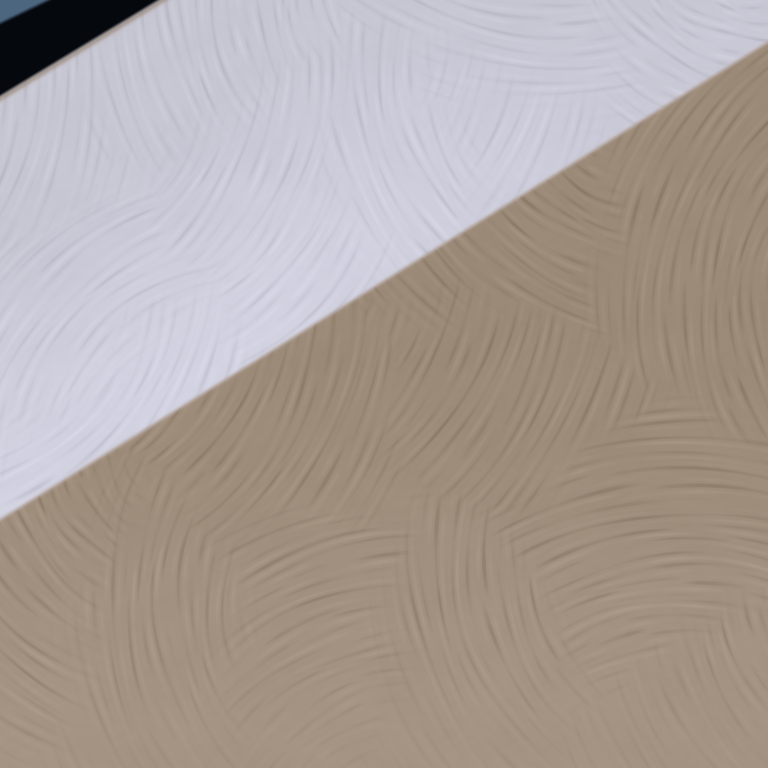
Reproduce this texture procedurally as a WebGL 2 fragment shader.

```glsl
#version 300 es
precision highp float;
// Two combed plaster walls meeting at a diagonal crease, one lit and one in
// shade, with a dark frame in the upper left corner. Each wall blends fans of
// concentric trowel grooves, made from layered sines around an arc centre.

uniform vec2 u_resolution;
out vec4 fragColor;

// Each fan: xy = middle of the patch, zw = centre its grooves curve around.
const vec4 LIT_FANS[10] = vec4[10](
  vec4(0.12, 0.62, 0.35, 0.36), vec4(0.05, 0.81, -0.35, 0.90),
  vec4(0.54, 0.76, 0.82, 0.92), vec4(0.87, 0.95, 0.99, 1.12),
  vec4(0.33, 0.77, 0.00, 0.92), vec4(0.71, 0.93, 0.72, 1.35),
  vec4(0.22, 0.50, -0.12, 0.66), vec4(0.23, 0.90, 0.58, 1.02),
  vec4(0.40, 0.64, 0.14, 0.84), vec4(0.68, 0.82, 0.30, 0.98));
const vec4 SHADED_FANS[10] = vec4[10](
  vec4(0.19, 0.20, 0.54, 0.22), vec4(0.42, 0.20, 0.55, -0.14),
  vec4(0.80, 0.27, 0.90, -0.12), vec4(0.39, 0.45, 0.02, 0.62),
  vec4(0.64, 0.49, 0.26, 0.68), vec4(0.05, 0.23, 0.25, 0.43),
  vec4(0.92, 0.68, 1.25, 0.60), vec4(0.66, 0.70, 0.86, 0.92),
  vec4(0.96, 0.03, 1.22, 0.25), vec4(0.60, 0.18, 0.95, 0.28));

// Relief of one fan: dark cuts beside soft raised lips, broken along the arc.
float combedGrooves(vec2 p, vec2 centre, float seed) {
  vec2 d = p - centre;
  float r = length(d);
  float along = atan(d.y, d.x) * 0.4;
  // rotate the angle seam away from the canvas for centres on its right side
  if (centre.x > 0.5) along = atan(-d.y, -d.x) * 0.4;
  float coarse = sin(r * 335.0 + 1.6 * sin(along * 13.0 + r * 37.0 + seed));
  float fine = sin(r * 560.0 + 2.2 * sin(along * 19.0 - r * 61.0 + seed * 2.0));
  float wear = 0.55 + 0.45 * sin(along * 23.0 + r * 83.0 + seed)
                    * sin(along * 31.0 - r * 121.0 + seed * 1.7);
  float profile = coarse + 0.55 * fine;
  float cut = smoothstep(0.35, 1.45, profile);
  float lip = smoothstep(0.3, 1.4, -profile);
  return (0.5 * lip - cut) * wear;
}

// Soft nearest-patch blend of all the fans on one wall.
float wallRelief(vec2 p, bool shaded) {
  vec2 q = p + 0.018 * vec2(sin(p.y * 31.0 + 2.0 * sin(p.x * 17.0)),
                            sin(p.x * 27.0 + 2.0 * sin(p.y * 21.0)));
  float sum = 0.0, total = 1e-9;
  for (int i = 0; i < 10; i++) {
    vec4 fan = shaded ? SHADED_FANS[i] : LIT_FANS[i];
    vec2 d = q - fan.xy;
    float weight = exp(-260.0 * dot(d, d));
    sum += weight * combedGrooves(p, fan.zw, float(i) * 2.4);
    total += weight;
  }
  return sum / total;
}

// Faint uneven mottling of the plaster.
float mottle(vec2 p) {
  return sin(p.x * 23.0 + 3.0 * sin(p.y * 17.0)) * sin(p.y * 29.0 + 2.0 * sin(p.x * 13.0))
       + 0.5 * sin(p.x * 131.0 + 3.0 * sin(p.y * 97.0)) * sin(p.y * 149.0 - p.x * 61.0);
}

void main() {
  vec2 p = gl_FragCoord.xy / u_resolution;
  float aboveCrease = (p.y - 0.323 - 0.622 * p.x) * 0.849;
  float aboveFrame = (p.y - 0.874 - 0.605 * p.x) * 0.856;
  float relief = wallRelief(p, aboveCrease < 0.0);
  float grain = mottle(p);

  // lit wall: brightest along the crease, greyer towards the top and right
  float falloff = smoothstep(0.02, 0.36, aboveCrease) * 0.6 + smoothstep(0.35, 1.0, p.x) * 0.5;
  vec3 lit = mix(vec3(0.82, 0.82, 0.88), vec3(0.75, 0.745, 0.79), min(falloff, 1.0));
  lit += 0.05 * relief + 0.005 * grain;

  // shaded wall: warm tan, smoother and paler near the bottom
  vec3 shade = mix(vec3(0.645, 0.575, 0.515), vec3(0.61, 0.54, 0.47), smoothstep(0.0, 0.6, p.y));
  float smoothed = mix(0.35, 1.0, smoothstep(0.02, 0.22, p.y + 0.25 * max(0.0, 0.3 - p.x)));
  shade += 0.06 * smoothed * relief + 0.005 * grain;

  // crease with a slightly warm worn edge
  vec3 color = mix(shade, lit, smoothstep(-0.003, 0.003, aboveCrease));
  color = mix(color, vec3(0.72, 0.66, 0.62), 0.45 * exp(-pow(aboveCrease / 0.003, 2.0)));

  // dark frame, its tan rim, and the blue pane in the corner
  color = mix(color, vec3(0.60, 0.54, 0.48), 0.7 * exp(-pow((aboveFrame + 0.002) / 0.004, 2.0)));
  color = mix(color, vec3(0.02, 0.03, 0.05), smoothstep(-0.002, 0.004, aboveFrame));
  float pane = (p.y - 0.969 - 0.48 * p.x) * 0.9;
  color = mix(color, vec3(0.30, 0.40, 0.50), smoothstep(-0.003, 0.004, pane));

  fragColor = vec4(clamp(color, 0.0, 1.0), 1.0);
}
```
